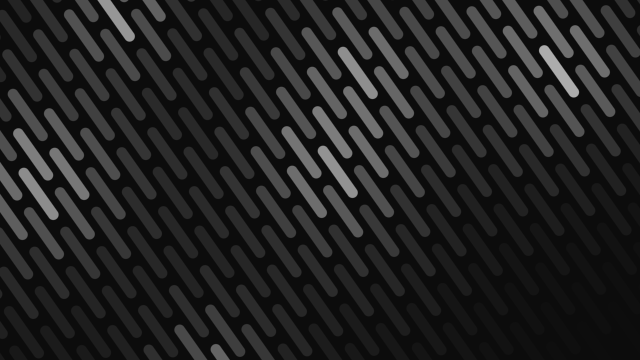
This background is drawn by a WebGL 1 fragment shader. Its source:

```glsl
precision highp float;
// Slanted rows of staggered grey capsules on near-black, lit by soft pools of light.

uniform vec2 u_resolution;

// Lattice, in units of canvas height
const vec2 ORIGIN = vec2(0.0921, 0.5711);
const vec2 AXIS = vec2(0.5772, -0.8166);
const vec2 ACROSS = vec2(0.8166, 0.5772);
const float COLUMN_STEP = 0.0510;
const float ROW_STEP = 0.2005;
const float STAGGER = 0.1023;

// Capsule shape
const float HALF_LENGTH = 0.0708;
const float RADIUS = 0.0148;

const vec3 BACKGROUND = vec3(0.047);
const vec3 LIGHT = vec3(1.0);

float hash(vec2 p) {
  return fract(sin(dot(p, vec2(127.1, 311.7))) * 43758.5453);
}

// Signed distance to a capsule lying along y
float capsule(vec2 p, float halfLength, float radius) {
  p.y -= clamp(p.y, -halfLength, halfLength);
  return length(p) - radius;
}

// Column and row of the capsule nearest to a point in (across, along) axes
vec2 cellIndex(vec2 q) {
  float column = floor(q.x / COLUMN_STEP + 0.5);
  float row = floor((q.y - column * STAGGER) / ROW_STEP + 0.5);
  return vec2(column, row);
}

vec2 cellCenter(vec2 cell) {
  return vec2(cell.x * COLUMN_STEP, cell.y * ROW_STEP + cell.x * STAGGER);
}

// Pool of light with exponential falloff
float glow(vec2 p, vec2 center, float strength, float reach) {
  return strength * exp(-distance(p, center) / reach);
}

// Illumination, with an ambient part that fades to the lower right
float illumination(vec2 p, float aspect) {
  float ambient = 0.035 * smoothstep(0.0, 0.9, length(p - vec2(aspect, 0.0)));
  float pools = glow(p, vec2(0.111, 0.509), 0.75, 0.139)
              + glow(p, vec2(0.319, 0.988), 0.70, 0.093)
              + glow(p, vec2(0.914, 0.530), 0.57, 0.139)
              + glow(p, vec2(1.007, 0.815), 0.45, 0.139)
              + glow(p, vec2(1.562, 0.826), 0.66, 0.127)
              + glow(p, vec2(1.366, 1.010), 0.20, 0.185)
              + glow(p, vec2(0.606, -0.019), 0.45, 0.093);
  return ambient + pools;
}

void main() {
  vec2 p = gl_FragCoord.xy / u_resolution.y;
  float pixel = 1.0 / u_resolution.y;
  float aspect = u_resolution.x / u_resolution.y;

  // Rotate into lattice axes and find the local capsule
  vec2 q = vec2(dot(p - ORIGIN, ACROSS), dot(p - ORIGIN, AXIS));
  vec2 cell = cellIndex(q);
  vec2 center = cellCenter(cell);
  float d = capsule(q - center, HALF_LENGTH, RADIUS);
  float coverage = 1.0 - smoothstep(-0.75 * pixel, 0.75 * pixel, d);

  // One flat tone per capsule, slightly varied
  vec2 position = ORIGIN + ACROSS * center.x + AXIS * center.y;
  float variation = mix(0.92, 1.08, hash(cell));
  float tone = clamp(illumination(position, aspect) * variation, 0.0, 1.0);

  vec3 color = mix(BACKGROUND, LIGHT, tone * coverage);
  gl_FragColor = vec4(color, 1.0);
}
```
